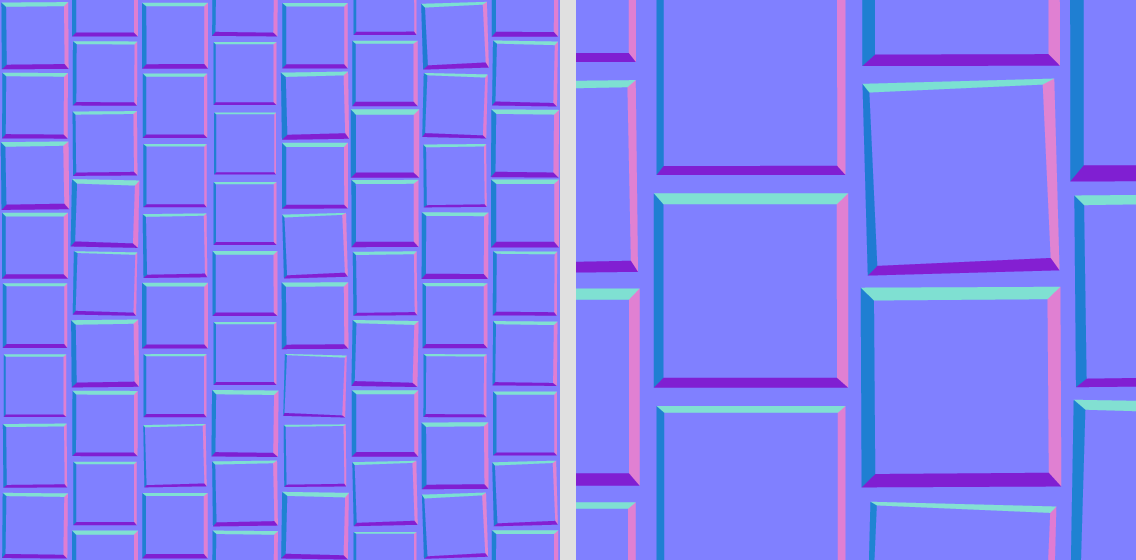
Left, the full canvas; right, a detail of the centre.
A Shadertoy shader for this texture map:

```glsl
mat2 rotate(float angle) {
    float c = cos(angle), s = sin(angle);
    return mat2(c, s, -s, c);
}

// Signed random pair in -1..1
vec2 hash22(vec2 p) {
    vec3 q = fract(p.xyx * vec3(0.1031, 0.1030, 0.0973));
    q += dot(q, q.yzx + 33.33);
    return fract((q.xx + q.yz) * q.zy) * 2.0 - 1.0;
}

float cornerSlope(vec2 cell, vec2 f, vec2 corner, float period) {
    return dot(hash22(mod(cell + corner, period) + 7.0), f - corner);
}

// Gradient noise that wraps after the given period
float gradientNoise(vec2 p, float period) {
    vec2 cell = floor(p), f = fract(p);
    vec2 u = f * f * (3.0 - 2.0 * f);
    float low = mix(cornerSlope(cell, f, vec2(0, 0), period),
                    cornerSlope(cell, f, vec2(1, 0), period), u.x);
    float high = mix(cornerSlope(cell, f, vec2(0, 1), period),
                     cornerSlope(cell, f, vec2(1, 1), period), u.x);
    return mix(low, high, u.y);
}

// Surface normal of staggered bevelled tiles
vec3 tileNormal(vec2 uv) {
    vec2 grid = uv * 8.0;
    float odd = mod(floor(grid.x), 2.0);
    grid.y += 0.01 - 0.46 * odd;
    vec2 id = mod(floor(grid), 8.0);
    vec2 p = fract(grid) - 0.5;

    // Per-tile height, twist and lean
    vec2 rnd = hash22(id + 21.0);
    vec2 lean = hash22(id + 53.0) * 0.007 + vec2(0.0, 0.004);
    float height = 0.5 + 0.8 * gradientNoise(id * 0.5 + 0.25, 4.0) + 0.4 * rnd.x;
    float outerHalf = mix(0.443, 0.488, clamp(height, 0.0, 1.0));
    float twist = 0.055 * rnd.y * rnd.y * rnd.y;
    vec2 inner = rotate(-twist) * (p - lean);
    vec2 outer = rotate(-twist * 0.6) * p;

    // The side with the largest bevel progress owns the point
    float progress = -1e3;
    vec2 facing = vec2(0.0);
    for (int i = 0; i < 4; i++) {
        float turn = float(i) * 1.570796;
        vec2 side = vec2(cos(turn), sin(turn));
        float innerDist = dot(inner, side) - 0.413;
        float outerDist = dot(outer, side) - outerHalf;
        float t = innerDist / max(innerDist - outerDist, 0.004);
        if (t > progress) {
            progress = t;
            facing = rotate(twist) * side;
        }
    }

    // Flat on the face and in the gaps, sloped on the bevel
    bool onBevel = progress > 0.0 && progress < 1.0;
    return onBevel ? vec3(facing * 0.76, 0.65) : vec3(0.0, 0.0, 1.0);
}

void mainImage(out vec4 fragColor, in vec2 fragCoord) {
    // Average a 4 by 4 sample grid for smooth edges
    vec3 color = vec3(0.0);
    for (int i = 0; i < 16; i++) {
        vec2 offset = (vec2(i % 4, i / 4) + 0.5) / 4.0 - 0.5;
        vec3 normal = tileNormal((fragCoord + offset) / iResolution.xy);
        color += (normal * 0.5 + 0.5) / 16.0;
    }
    fragColor = vec4(color, 1.0);
}
```
